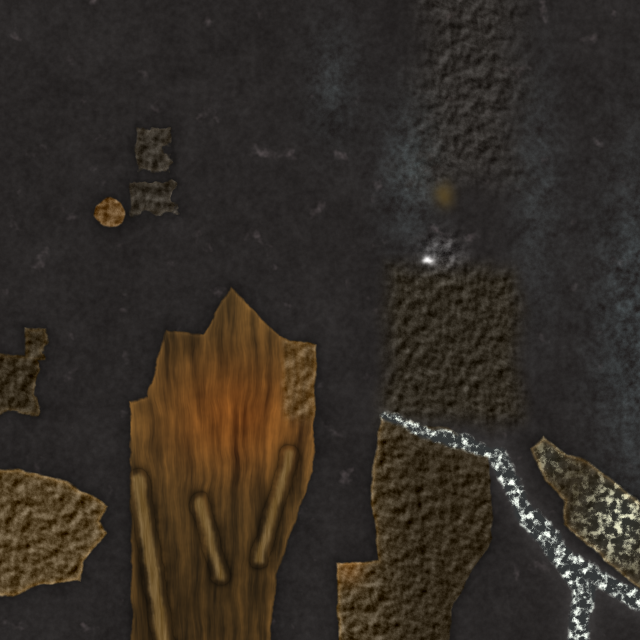
Write a Shadertoy shader that draws this texture.

```glsl
vec2 hashGradient(vec2 cell) {
  vec3 h = fract(cell.xyx * vec3(.1031, .103, .0973));
  h += dot(h, h.yzx + 33.33);
  float angle = 6.2832 * fract((h.x + h.y) * h.z);
  return vec2(cos(angle), sin(angle));
}

float gradientNoise(vec2 p) {
  vec2 i = floor(p), f = fract(p), u = f * f * (3. - 2. * f), e = vec2(1, 0);
  float a = dot(hashGradient(i), f), b = dot(hashGradient(i + e), f - e);
  float c = dot(hashGradient(i + e.yx), f - e.yx), d = dot(hashGradient(i + 1.), f - 1.);
  return 1.4 * mix(mix(a, b, u.x), mix(c, d, u.x), u.y);
}

float fbm(vec2 p) {
  float sum = 0., gain = .55;
  for (int i = 0; i < 4; i++) {
    sum += gain * gradientNoise(p);
    p = mat2(1.6, 1.2, -1.2, 1.6) * p + 7.3;
    gain *= .55;
  }
  return sum;
}

float segment(vec2 p, vec2 a, vec2 b) {
  vec2 ab = b - a;
  return length(p - a - ab * clamp(dot(p - a, ab) / dot(ab, ab), 0., 1.));
}

float polygon(vec2 p, vec2 v[10]) {
  float dist = 9., side = 1.;
  for (int i = 0, j = 9; i < 10; j = i, i++) {
    dist = min(dist, segment(p, v[i], v[j]));
    if ((v[i].y > p.y) != (v[j].y > p.y) &&
      p.x < v[i].x + (v[j].x - v[i].x) * (p.y - v[i].y) / (v[j].y - v[i].y)) side = -side;
  }
  return dist * side;
}

float box(vec2 p, vec2 center, vec2 halfSize) {
  vec2 q = abs(p - center) - halfSize;
  return length(max(q, 0.)) + min(max(q.x, q.y), 0.);
}

float inside(float d, float blur) { return smoothstep(blur, -blur, d); }

float spot(vec2 p, float x, float y, float rx, float ry) {
  vec2 q = (p - vec2(x, y)) / vec2(rx, ry);
  return exp(-dot(q, q));
}

// Contact shadow, textured fill and lit rim of a raised flake
vec3 addFlake(vec3 base, vec3 fill, float d, float rim) {
  base *= 1. - .3 * exp(-max(d, 0.) * 110.);
  fill += rim * vec3(.2, .15, .08) * exp(-abs(d + .003) * 300.);
  return mix(base, fill, inside(d, .002));
}

void mainImage(out vec4 fragColor, in vec2 fragCoord) {
  vec2 uv = fragCoord / iResolution.xy;
  float broad = fbm(uv * 9.), medium = fbm(uv * 32.), fine = fbm(uv * 105.);
  float relief = fbm(uv * 55.) - fbm(uv * 55. + vec2(-.25, .3));
  vec2 p = uv + .005 * vec2(medium, fbm(uv * 32. + 19.));

  // Dark stained ground with cool scuffs
  vec3 color = vec3(.158, .147, .144) + .025 * broad + .026 * medium + .035 * fine;
  color += vec3(.16, .14, .145) * smoothstep(.32, .8, fbm(uv * 23. + 31.));
  float scuff = spot(uv, .64, .73, .045, .11) + .6 * spot(uv, .52, .87, .04, .09)
    + 1.2 * spot(uv, 1., .49, .07, .25) + .6 * spot(uv, .84, .7, .04, .2);
  color += scuff * vec3(.055, .075, .08) * (.8 + 1.2 * medium + fine);

  // Worn crust at the upper right
  float crust = inside(box(p + .02 * broad, vec2(.705, .46), vec2(.105, .12)), .025);
  color = mix(color, vec3(.19, .165, .12) + .23 * relief + .07 * fine, crust * .85);
  float ridges = inside(box(p + .04 * broad, vec2(.73, .88), vec2(.08, .16)), .05);
  color += ridges * (vec3(.025, .022, .012) + .16 * relief);
  color = mix(color, vec3(.36, .29, .15), .75 * spot(p, .694, .695, .014, .018));
  color += spot(p, .69, .605, .035, .03) * (.1 + .35 * relief);

  // Brown mineral flakes
  vec3 bark = vec3(.275, .225, .145) + .3 * relief + .09 * fine + .04 * medium;
  float chip = min(box(p, vec2(.238, .765), vec2(.025, .035)), box(p, vec2(.238, .69), vec2(.035, .024)));
  color = addFlake(color, bark * .65 + vec3(.03, .04, .06), chip + .012 * medium, .1);
  color = addFlake(color, bark + vec3(.1, .045, 0), length(p - vec2(.172, .667)) - .023, .2);
  float scrap = min(box(p, vec2(.01, .4), vec2(.048, .046)), box(p, vec2(.055, .462), vec2(.016, .025)));
  color = addFlake(color, bark * .72, scrap + .008 * medium, .4);
  float leftBark = polygon(p, vec2[10](vec2(-2, .27), vec2(.03, .267), vec2(.1, .25), vec2(.17, .21),
    vec2(.155, .185), vec2(.165, .165), vec2(.13, .12), vec2(.125, .092), vec2(.06, .085), vec2(.02, .066)));
  color = addFlake(color, bark + vec3(.05, .035, .015), leftBark, .7);
  float lowerBark = polygon(p, vec2[10](vec2(.595, .35), vec2(.7, .33), vec2(.765, .29), vec2(.77, .16),
    vec2(.705, .05), vec2(.7, -.02), vec2(.53, -.02), vec2(.525, .12), vec2(.59, .125), vec2(.578, .24)));
  float lip = smoothstep(.66, .55, uv.x);
  vec3 lowerFill = bark * mix(.72, 1., lip) + spot(uv, .545, .11, .025, .025) * vec3(.16, .09, .03);
  color = addFlake(color, lowerFill, lowerBark, .8 * lip);

  // Splintered wood with long fibres
  float wood = polygon(p, vec2[10](vec2(.22, -2), vec2(.203, .372), vec2(.23, .38), vec2(.258, .483),
    vec2(.318, .478), vec2(.36, .552), vec2(.437, .474), vec2(.494, .46), vec2(.49, .265), vec2(.432, .1)));
  float across = uv.x - (uv.x - .35) * (uv.y - .2) * .5 + .008 * broad;
  float fibre = fbm(vec2(across * 48., uv.y * 5.)), thread = fbm(vec2(across * 130., uv.y * 12.));
  vec3 grain = mix(vec3(.13, .105, .07), vec3(.47, .335, .165), clamp(.55 + .75 * fibre + .3 * thread, 0., 1.));
  grain += vec3(.11, .015, -.025) * spot(uv, .37, .35, .11, .09);
  grain *= mix(.75, 1.02, smoothstep(.05, .35, uv.y)) + .16 * medium;
  float knob = smoothstep(.435, .452, p.x) * smoothstep(.33, .36, p.y);
  grain = mix(grain, bark + vec3(.1, .06, .015), knob * .75);
  float splinter = min(segment(p, vec2(.216, .25), vec2(.258, -.02)) - .009,
    min(segment(p, vec2(.312, .215), vec2(.344, .1)), segment(p, vec2(.453, .29), vec2(.405, .125))) - .006);
  grain *= 1. - .45 * exp(-abs(splinter - .009) * 180.);
  grain = mix(grain, vec3(.47, .37, .21) + .17 * thread, .85 * inside(splinter, .005));
  color = addFlake(color, grain, wood, .35);

  // Crinkled silver foil
  float sparkle = smoothstep(-.18, .5, fbm(uv * 75. + 3.) + .5 * fine);
  vec3 silver = mix(vec3(.2, .21, .21), vec3(1, 1.03, .98), sparkle);
  float foil = polygon(p, vec2[10](vec2(.828, .3), vec2(.85, .318), vec2(.885, .29), vec2(.92, .28),
    vec2(1.02, .2), vec2(1.02, .06), vec2(.95, .12), vec2(.88, .18), vec2(.88, .22), vec2(.85, .25)));
  float lit = spot(uv, .97, .19, .065, .08) + .6 * spot(uv, .86, .285, .03, .03);
  color = addFlake(color, mix(bark * .65, silver * vec3(.94, .91, .82), min(lit, 1.)), foil, .8);

  // Branching bright vein and a lone glint
  vec2 path[7] = vec2[7](vec2(.6, .352), vec2(.65, .33), vec2(.775, .29), vec2(.82, .2),
    vec2(.88, .13), vec2(.912, .08), vec2(.902, -.02));
  float vein = segment(p, vec2(.9, .12), vec2(1.02, .045)) - .012;
  for (int i = 0; i < 6; i++)
    vein = min(vein, segment(p, path[i], path[i + 1]) - min(.006 + .004 * float(i), .017));
  vein += .007 * medium;
  color += .065 * exp(-max(vein, 0.) * 90.);
  color = mix(color, silver, inside(vein, .004));
  color += .9 * spot(p, .671, .594, .009, .005);
  fragColor = vec4(clamp(color, 0., 1.), 1);
}
```
